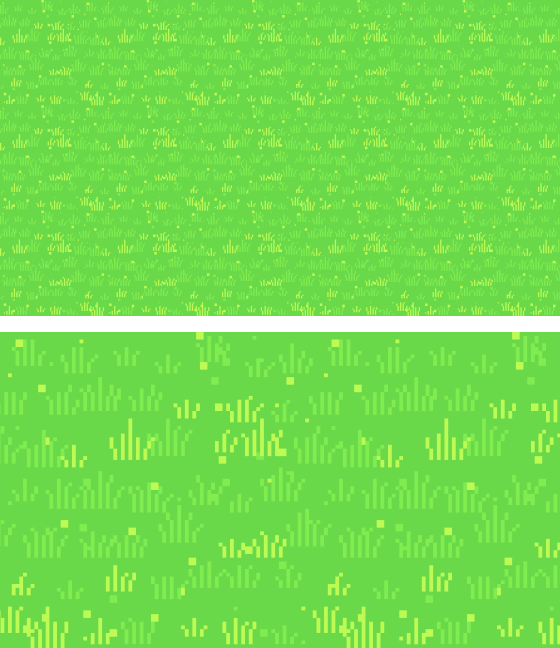
Top: the whole. Bottom: its middle third, enlarged.
This pattern is drawn by a Shadertoy shader. Its source:

```glsl
const float TILES_HIGH = 3.0;   // repeats over the canvas height
const float SITES = 7.0;        // tuft sites along a tile side
const float SITE_SIZE = 12.0;   // grid cells along a site side
const vec3 MEADOW = vec3(0.41, 0.85, 0.29);
const vec3 SOFT_GRASS = vec3(0.505, 0.925, 0.31);
const vec3 SUNLIT_GRASS = vec3(0.74, 0.985, 0.33);

float hash(vec2 p, float seed) {
    vec3 q = fract(vec3(p.xyx + seed * 7.31) * vec3(0.1031, 0.1030, 0.0973));
    q += dot(q, q.yzx + 33.33);
    return fract((q.x + q.y) * q.z);
}

// One stepped blade that bends further sideways as it rises
bool onBlade(vec2 cell, float foot, float height, float lean) {
    float rise = cell.y / height;
    float bladeX = floor(foot + lean * rise * rise + 0.5);
    return abs(cell.x - bladeX) < 0.5 && cell.y > -0.5 && cell.y < height - 0.5;
}

// Fan of three to five blades, tallest in the middle
bool onTuft(vec2 cell, vec2 id) {
    float count = 3.0 + floor(hash(id, 1.0) * 2.9);
    for (float i = 0.0; i < count; i++) {
        float side = 2.0 * i / (count - 1.0) - 1.0;
        float vary = mix(0.75, 1.1, hash(id, 10.0 + i));
        float height = floor(2.0 * count * (1.0 - 0.35 * abs(side)) * vary + 0.5);
        float lean = side * 1.8 + hash(id, 20.0 + i) * 1.5 - 0.4;
        if (onBlade(cell, 2.0 * i - count + 1.0, height, lean)) return true;
    }
    return false;
}

// Square speck of one or two cells, present in some sites only
bool onSpeck(vec2 cell, vec2 id, float siteSize) {
    float size = 1.0 + step(0.5, hash(id, 3.0));
    vec2 corner = floor(vec2(hash(id, 4.0), hash(id, 5.0)) * (siteSize - 1.0));
    vec2 d = cell - corner;
    bool inside = all(greaterThan(d, vec2(-0.5))) && all(lessThan(d, vec2(size - 0.5)));
    return inside && hash(id, 6.0) < 0.28;
}

vec3 grassTone(vec2 id, float sunlitShare) {
    return hash(id, 2.0) < sunlitShare ? SUNLIT_GRASS : SOFT_GRASS;
}

// Flat colour of one grid cell
vec3 cellColor(vec2 cell) {
    vec3 color = MEADOW;

    // Specks on a grid twice as fine
    float speckSize = SITE_SIZE * 0.5;
    vec2 speckSite = floor(cell / speckSize);
    vec2 speckId = mod(speckSite, SITES * 2.0) + 50.0;
    if (onSpeck(cell - speckSite * speckSize, speckId, speckSize))
        color = grassTone(speckId, 0.45);

    // Tufts in staggered, jittered rows
    for (float j = 0.0; j < 2.0; j++) {
        float row = floor(cell.y / SITE_SIZE) - j;
        float shift = mod(mod(row, SITES) * 5.0, SITE_SIZE);
        float column = floor((cell.x - shift) / SITE_SIZE);
        for (float i = -1.0; i < 2.0; i++) {
            vec2 site = vec2(column + i, row);
            vec2 id = mod(site, SITES);
            vec2 jitter = floor(vec2(hash(id, 7.0), hash(id, 8.0)) * 5.0);
            vec2 root = site * SITE_SIZE + vec2(shift + 4.0, 0.0) + jitter;
            if (onTuft(cell - root, id)) color = grassTone(id, 0.37);
        }
    }
    return color;
}

// Box filter across the cell borders for smooth edges
vec3 smoothCells(vec2 p, float footprint) {
    vec2 low = floor(p - 0.5 * footprint);
    vec2 t = clamp((p + 0.5 * footprint - low - 1.0) / footprint, 0.0, 1.0);
    vec3 bottom = mix(cellColor(low), cellColor(low + vec2(1.0, 0.0)), t.x);
    vec3 top = mix(cellColor(low + vec2(0.0, 1.0)), cellColor(low + 1.0), t.x);
    return mix(bottom, top, t.y);
}

void mainImage(out vec4 fragColor, in vec2 fragCoord) {
    float cellsPerUnit = TILES_HIGH * SITES * SITE_SIZE;
    vec2 p = fragCoord / iResolution.y * cellsPerUnit;
    fragColor = vec4(smoothCells(p, cellsPerUnit / iResolution.y), 1.0);
}
```
